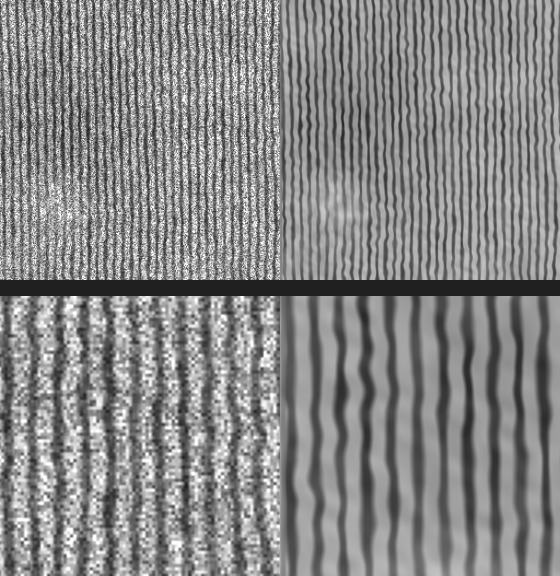
Top: the whole. Bottom: its middle third, enlarged.
This pattern is drawn by a Shadertoy shader. Its source:

```glsl
#define RIDGES 33.0
#define TILT 0.5
#define WOBBLE 0.13
#define GROOVE_TONE 0.27
#define RIDGE_TONE 0.68
#define GROOVE_INNER 0.05
#define GROOVE_OUTER 0.33
#define GRAIN_CELLS 256.0
#define GRAIN_STRENGTH 0.52
#define SEAM_TONE 0.42

float hash(vec2 p) {
    vec3 q = fract(p.xyx * vec3(0.1031, 0.1030, 0.0973));
    q += dot(q, q.yzx + 33.33);
    return fract((q.x + q.y) * q.z);
}

float valueNoise(vec2 p) {
    vec2 cell = floor(p), f = fract(p);
    f = f * f * (3.0 - 2.0 * f);
    float low = mix(hash(cell), hash(cell + vec2(1.0, 0.0)), f.x);
    float high = mix(hash(cell + vec2(0.0, 1.0)), hash(cell + 1.0), f.x);
    return mix(low, high, f.y);
}

float signedNoise(vec2 p) {
    return 2.0 * valueNoise(p) - 1.0;
}

float spot(vec2 p, vec2 center, vec2 radius) {
    vec2 d = (p - center) / radius;
    return exp(-dot(d, d));
}

// Corduroy relief on a unit square
float ribbedSurface(vec2 p) {
    float phase = p.x * RIDGES - TILT * (1.0 - p.y);
    phase += 0.2 * signedNoise(p * 4.0 + 7.0);
    phase += WOBBLE * signedNoise(p * vec2(RIDGES, 38.0));
    float ridgeId = floor(phase + 0.5);
    float grooveDistance = abs(phase - ridgeId);

    // Groove width and depth vary along each line
    float width = GROOVE_OUTER + 0.06 * signedNoise(vec2(ridgeId * 3.7, p.y * 24.0));
    float groove = 1.0 - smoothstep(GROOVE_INNER, width, grooveDistance);
    float worn = spot(p, vec2(0.21, 0.25), vec2(0.10, 0.12));
    worn += 0.7 * spot(p, vec2(0.06, 0.07), vec2(0.12, 0.07));
    worn += 0.5 * spot(p, vec2(0.72, 0.04), vec2(0.14, 0.06));
    groove *= 0.9 + 0.18 * signedNoise(vec2(ridgeId * 5.3, p.y * 9.0));
    groove *= 1.0 - 0.55 * min(worn, 1.0);

    // Soft bumps, broad shading and the wispy worn patch
    float tone = mix(RIDGE_TONE, GROOVE_TONE, groove);
    tone += 0.045 * signedNoise(vec2(p.x * 48.0, p.y * 60.0 + p.x * 25.0));
    tone += 0.03 * signedNoise(p * 7.0 + 19.0);
    tone += worn * (0.02 + 0.09 * signedNoise(p * vec2(38.0, 30.0) + 3.0));
    tone -= 0.07 * spot(p, vec2(0.30, 0.60), vec2(0.22, 0.25));
    tone += 0.03 * spot(p, vec2(0.78, 0.50), vec2(0.22, 0.40));
    return tone;
}

// Fine speckle, brighter on the ridges
float speckle(vec2 p) {
    vec2 q = p * GRAIN_CELLS - 0.5;
    return 0.75 * signedNoise(q) + 0.45 * signedNoise(q + 91.0);
}

void mainImage(out vec4 fragColor, in vec2 fragCoord) {
    vec2 uv = fragCoord / iResolution.xy;
    float pixel = 2.0 / iResolution.x;
    float x = uv.x * 2.0;
    vec2 panel = vec2(fract(x), uv.y);

    // Grainy left panel, smooth right panel
    float smoothTone = ribbedSurface(panel);
    float grainyTone = (smoothTone + 0.02) * (1.0 + GRAIN_STRENGTH * speckle(panel));
    float rightSide = smoothstep(1.0 - 0.5 * pixel, 1.0 + 0.5 * pixel, x);
    float tone = mix(grainyTone, smoothTone, rightSide);

    // Dim seam between the panels
    float seam = 1.0 - smoothstep(0.001, 0.004 + pixel, abs(x - 1.004));
    tone = mix(tone, SEAM_TONE, 0.6 * seam);
    fragColor = vec4(vec3(clamp(tone, 0.0, 1.0)), 1.0);
}
```
